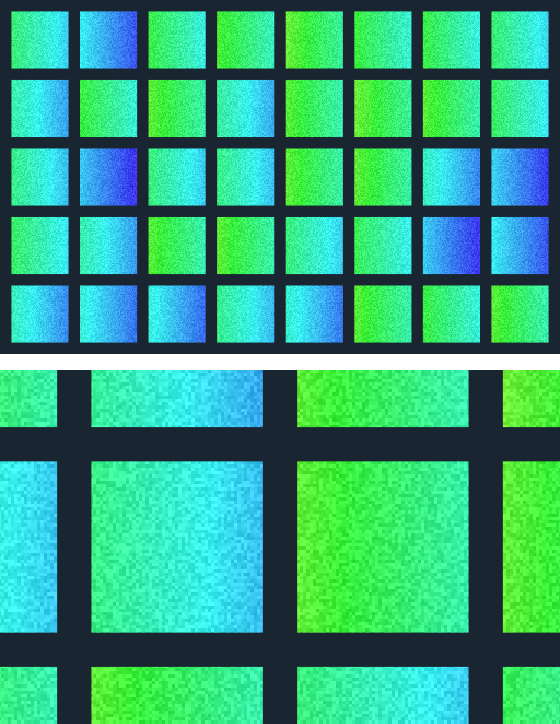
Top: the whole. Bottom: its middle third, enlarged.
Reproduce this pattern procedurally as a Shadertoy shader.

```glsl
#define TILES vec2(8.0, 5.0)
#define TILE_SIDE 5.0        // in gap widths
#define HUE_MIN 0.28
#define HUE_MAX 0.535
#define HUE_SPAN 0.145       // hue change across one tile
#define CHANNEL_LOW 0.22
#define CHANNEL_HIGH 0.94
#define GRAIN_CELLS 512.0    // grains across the canvas
#define GRAIN_AMOUNT 0.16
#define BACKGROUND vec3(0.10, 0.145, 0.195)
#define SEED 7u

// Integer hash, returns 0..1
float hash(ivec2 cell, uint salt) {
    uvec2 c = uvec2(cell);
    uint h = c.x * 1597u ^ c.y * 51749u ^ salt * 7919u;
    h = (h ^ (h >> 16)) * 73244475u;
    h = (h ^ (h >> 15)) * 73244475u;
    h ^= h >> 16;
    return float(h & 65535u) / 65535.0;
}

vec3 hueColor(float hue) {
    vec3 ramp = abs(mod(hue * 6.0 + vec3(0.0, 4.0, 2.0), 6.0) - 3.0) - 1.0;
    return mix(vec3(CHANNEL_LOW), vec3(CHANNEL_HIGH), clamp(ramp, 0.0, 1.0));
}

void mainImage(out vec4 fragColor, in vec2 fragCoord) {
    // Grid measured in gap widths, with one gap around the border
    float pitch = TILE_SIDE + 1.0;
    vec2 extent = TILES * pitch + 1.0;
    vec2 pos = fragCoord / iResolution.xy * extent;
    vec2 cell = (pos - 0.5) / pitch;
    ivec2 id = ivec2(floor(cell));
    vec2 local = (fract(cell) - 0.5) * pitch;

    // Square tile with an edge one pixel wide
    vec2 pixel = extent / iResolution.xy;
    vec2 inside = clamp(0.5 + (0.5 * TILE_SIDE - abs(local)) / pixel, 0.0, 1.0);
    float mask = inside.x * inside.y;

    // Random starting hue, shifting from left to right
    float across = clamp(local.x / TILE_SIDE + 0.5, 0.0, 1.0);
    float hue = mix(HUE_MIN, HUE_MAX, hash(id, SEED)) + HUE_SPAN * across;

    // Fine brightness grain
    ivec2 grainCell = ivec2(floor(fragCoord / iResolution.x * GRAIN_CELLS));
    float grain = (hash(grainCell, SEED + 1u) - 0.5) * GRAIN_AMOUNT;

    vec3 tile = clamp(hueColor(hue) + grain, 0.0, 1.0);
    fragColor = vec4(mix(BACKGROUND, tile, mask), 1.0);
}
```
